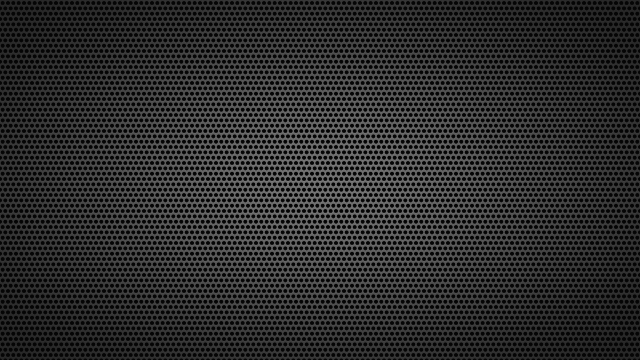
This texture is drawn by a Shadertoy shader. Its source:

```glsl
// Dark perforated metal sheet: staggered round holes under a soft central light.

const float COLUMNS = 120.0;          // holes across the canvas width
const float ROWS = 67.5;              // rows down the canvas height
const float TOP_OFFSET = 0.6;         // first row centre, in rows below the top
const float HOLE_RADIUS = 0.375;      // in units of the column pitch
const float RIM_WIDTH = 0.10;         // bevel around each hole
const float RIM_STRENGTH = 0.16;      // bevel light and shade
const float INNER_SHIFT = 0.14;       // how far the dark floor sits above the hole centre
const float EDGE_SOFTNESS = 0.5;      // half width of an edge, in output samples
const float WALL_SHADE = 0.34;        // brightness of the hole wall relative to the metal
const vec3 METAL_CENTER = vec3(0.445);
const vec3 METAL_CORNER = vec3(0.15);
const vec3 HOLE_FLOOR = vec3(0.02);

// Position relative to the nearest hole centre, in column pitches.
vec2 holeCell(vec2 uv, float rowPitch) {
    float down = (1.0 - uv.y) * ROWS - TOP_OFFSET;
    float row = floor(down + 0.5);
    float stagger = 0.5 * mod(row, 2.0);
    float across = fract(uv.x * COLUMNS + stagger) - 0.5;
    return vec2(across, (row - down) * rowPitch);
}

// Antialiased disc coverage.
float disc(vec2 p, float radius, float blur) {
    return 1.0 - smoothstep(-blur, blur, length(p) - radius);
}

void mainImage(out vec4 fragColor, in vec2 fragCoord) {
    vec2 uv = fragCoord / iResolution.xy;
    float rowPitch = COLUMNS * iResolution.y / (ROWS * iResolution.x);
    float blur = EDGE_SOFTNESS * COLUMNS / iResolution.x;
    vec2 p = holeCell(uv, rowPitch);

    // Light falls off from the middle to the corners
    float falloff = length(uv - 0.5) / length(vec2(0.5));
    vec3 metal = mix(METAL_CENTER, METAL_CORNER, smoothstep(0.0, 1.0, falloff));

    // Bevel: bright below each hole, shaded above it
    float rim = disc(p, HOLE_RADIUS + RIM_WIDTH, blur);
    float facing = -p.y / max(length(p), 0.001);
    vec3 color = metal * (1.0 + RIM_STRENGTH * rim * facing);

    // Hole: a lit lower wall around a dark floor
    float hole = disc(p, HOLE_RADIUS, blur);
    float inner = disc(p - vec2(0.0, INNER_SHIFT), HOLE_RADIUS, blur);
    vec3 interior = mix(metal * WALL_SHADE, HOLE_FLOOR, inner);
    color = mix(color, interior, hole);

    fragColor = vec4(color, 1.0);
}
```
